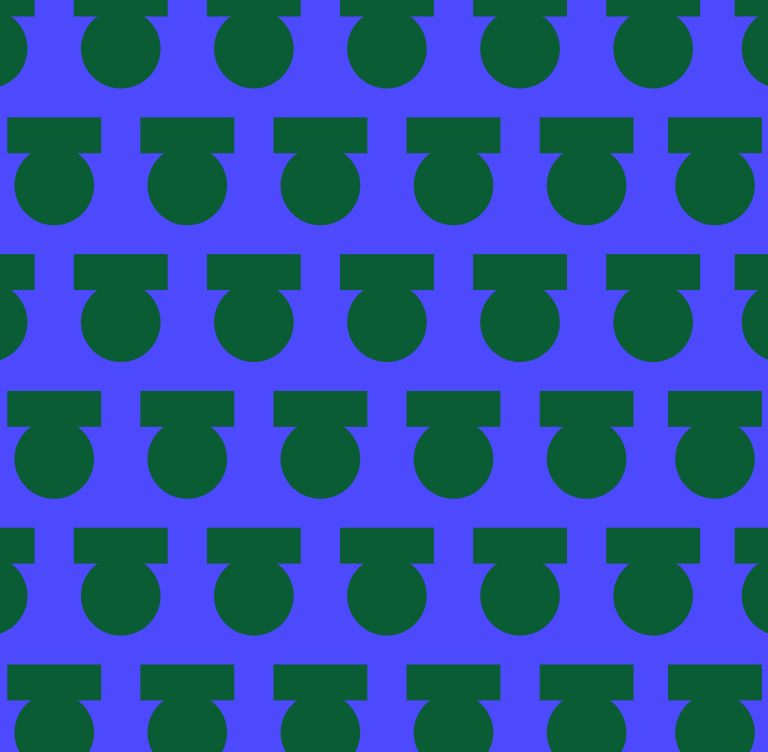
Reproduce this pattern procedurally as a Shadertoy shader.

```glsl
// Flat green motifs, a wide bar resting on a disc, in staggered rows on violet blue.
// Each pixel is folded into its row and column cell, then a union of two distance
// functions is filled. The last column sits slightly closer to its neighbour.

// Lengths are fractions of the canvas width; y runs down from the top edge.
const vec3 BACKGROUND = vec3(0.302, 0.290, 0.992);
const vec3 MOTIF = vec3(0.040, 0.360, 0.208);
const vec2 PITCH = vec2(0.1733, 0.1781);     // column and row spacing
const vec2 FIRST = vec2(0.0706, -0.0253);    // first column axis, first bar top
const vec2 BAR_HALF = vec2(0.0611, 0.0234);
const float DISC_RADIUS = 0.0518;
const float DISC_DROP = 0.0887;              // bar top to disc centre
const float SEAM_COLUMN = 5.0;               // columns from here on are pulled left
const float SEAM_SHIFT = 0.0061;
const float ROW_MARGIN = 0.1;                // share of the row kept above the bar
const float EDGE_PIXELS = 1.0;

float boxDistance(vec2 p, vec2 halfSize) {
    vec2 d = abs(p) - halfSize;
    return length(max(d, 0.0)) + min(max(d.x, d.y), 0.0);
}

// The origin is the middle of the bar's top edge.
float motifDistance(vec2 p) {
    float bar = boxDistance(p - vec2(0.0, BAR_HALF.y), BAR_HALF);
    float disc = length(p - vec2(0.0, DISC_DROP)) - DISC_RADIUS;
    return min(bar, disc);
}

// Folds the canvas into one motif cell.
vec2 cellPosition(vec2 p) {
    p -= FIRST;
    float row = floor(p.y / PITCH.y + ROW_MARGIN);
    p.y -= row * PITCH.y;

    // Even rows are offset by half a column.
    p.x -= 0.5 * PITCH.x * (1.0 - mod(row, 2.0));
    float column = floor(p.x / PITCH.x + 0.5);
    p.x -= column * PITCH.x - SEAM_SHIFT * step(SEAM_COLUMN, column);
    return p;
}

void mainImage(out vec4 fragColor, in vec2 fragCoord) {
    vec2 p = vec2(fragCoord.x, iResolution.y - fragCoord.y) / iResolution.x;
    float edge = EDGE_PIXELS / iResolution.x;
    float coverage = clamp(0.5 - motifDistance(cellPosition(p)) / edge, 0.0, 1.0);
    fragColor = vec4(mix(BACKGROUND, MOTIF, coverage), 1.0);
}
```
